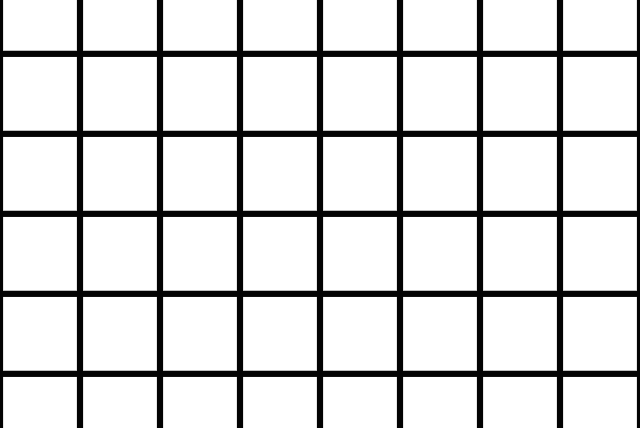
Give the GLSL for this pattern, as a Shadertoy shader.

```glsl
const float CELLS_ACROSS = 8.0;
const float LINE_WIDTH = 0.0775;              // fraction of one cell
const vec2 CROSSING = vec2(0.0, 0.002);       // crossing nearest the centre, in cells
const vec3 PAPER_COLOR = vec3(1.0);
const vec3 LINE_COLOR = vec3(0.01);

// Distance to the nearest vertical (x) and horizontal (y) grid line
vec2 gridDistance(vec2 p) {
    return abs(fract(p + 0.5) - 0.5);
}

void mainImage(out vec4 fragColor, in vec2 fragCoord) {
    // Square cells measured from the canvas centre
    float pixel = CELLS_ACROSS / iResolution.x;
    vec2 cell = (fragCoord - 0.5 * iResolution.xy) * pixel - CROSSING;

    // Antialiased coverage of both line directions
    vec2 edge = gridDistance(cell) - 0.5 * LINE_WIDTH;
    vec2 coverage = clamp(0.5 - edge / pixel, 0.0, 1.0);
    float ink = max(coverage.x, coverage.y);

    fragColor = vec4(mix(PAPER_COLOR, LINE_COLOR, ink), 1.0);
}
```
